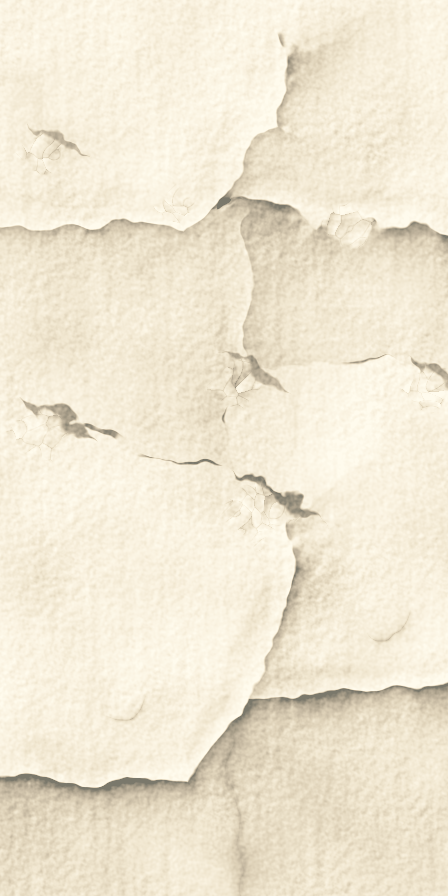
Reproduce this texture procedurally as a Shadertoy shader.

```glsl
// Overlapping slabs of cream plaster with torn rims, deep shadows and chips.
// Layers are clipped, noise-warped boxes that add to one darkness value;
// grain and mottling are added last, then a colour ramp tints the result.

const vec2 SHADOW_STEP = vec2(0.012, -0.016);
const vec3 NO_CUT = vec3(1.0, 0.0, 9.0);

vec2 hash2(vec2 p) {
    vec3 q = fract(p.xyx * vec3(0.1031, 0.1030, 0.0973));
    q += dot(q, q.yzx + 33.33);
    return fract((q.xx + q.yz) * q.zy) * 2.0 - 1.0;
}

float gradientNoise(vec2 p) {
    vec2 i = floor(p), f = fract(p);
    vec2 u = f * f * (3.0 - 2.0 * f), e = vec2(0.0, 1.0);
    float low = mix(dot(hash2(i), f), dot(hash2(i + e.yx), f - e.yx), u.x);
    float high = mix(dot(hash2(i + e), f - e), dot(hash2(i + 1.0), f - 1.0), u.x);
    return mix(low, high, u.y);
}

float fbm(vec2 p, int octaves) {
    float sum = 0.0, gain = 1.0;
    for (int i = 0; i < octaves; i++) {
        sum += gain * gradientNoise(p);
        p = mat2(1.6, 1.2, -1.2, 1.6) * p + 7.3;
        gain *= 0.5;
    }
    return sum;
}

// Light minus dark side of a noise surface lit from the upper left
float emboss(vec2 p) {
    return fbm(p, 3) - fbm(p + vec2(-0.25, 0.3), 3);
}

vec2 ragged(vec2 p) {
    return p + 0.055 * vec2(fbm(p * 5.5 + 3.0, 4), fbm(p * 5.5 + 41.0, 4));
}

// Rounded box clipped by two half planes, each given as normal and offset
float slabDistance(vec2 p, vec2 center, vec2 halfSize, vec3 cutA, vec3 cutB) {
    vec2 q = ragged(p) - center;
    vec2 b = abs(q) - halfSize + 0.03;
    float d = length(max(b, 0.0)) + min(max(b.x, b.y), 0.0) - 0.03;
    d = max(d, dot(q, cutA.xy) - cutA.z);
    return max(d, dot(q, cutB.xy) - cutB.z);
}

// Shadow below the rim, cracks along the top, then the slab itself
void laySlab(inout float dark, vec2 p, vec2 center, vec2 halfSize, vec3 cutA, vec3 cutB, float depth) {
    float d = slabDistance(p, center, halfSize, cutA, cutB);
    float shifted = slabDistance(p - SHADOW_STEP, center, halfSize, cutA, cutB);
    float facing = (d - shifted) / length(SHADOW_STEP);
    float outside = max(d, 0.0);
    float lee = smoothstep(-0.1, 0.6, facing) * (0.95 + 1.3 * gradientNoise(p * 5.0));
    dark += depth * lee * (2.4 * exp(-outside / 0.015) + 2.0 * exp(-outside / 0.085));

    float gap = 0.055 * gradientNoise(p * vec2(6.0, 3.0) + 5.0) + 0.004;
    float crack = smoothstep(gap, gap - 0.004, d) * smoothstep(0.0, 0.006, gap);
    dark += 4.0 * depth * crack * smoothstep(0.3, 0.7, -facing);

    float rim = exp(min(d, 0.0) / 0.02) * smoothstep(-0.1, 0.6, facing);
    float fold = exp(-pow((d + 0.055) / 0.025, 2.0)) * max(facing, 0.0);
    float top = mix(0.4, 0.0, smoothstep(0.3, 0.8, depth)) - 0.9 * rim + 0.7 * fold;
    float soft = max(0.003, 0.8 / iResolution.x);
    dark = mix(dark, top, smoothstep(soft, -soft, d));
}

// Random flat facets with thin creases between them
float crumple(vec2 p) {
    vec2 tilt = vec2(0.0), local = tilt;
    float nearest = 9.0, second = 9.0;
    for (int k = 0; k < 9; k++) {
        vec2 id = floor(p) + vec2(k % 3, k / 3) - 1.0;
        vec2 r = id + 0.5 + 0.45 * hash2(id) - p;
        float d = length(r);
        second = min(second, max(d, nearest));
        if (d < nearest) { nearest = d; tilt = hash2(id + 19.0); local = r; }
    }
    float crease = 1.0 - smoothstep(0.0, 0.16, second - nearest);
    return 0.7 * tilt.x + 2.2 * dot(tilt, local) + 1.1 * crease;
}

// Crumpled chips under tapered hollows: x, y, radius, depth of the hollow
void addChips(inout float dark, vec2 p) {
    vec4 chips[7] = vec4[7](
        vec4(0.58, 0.85, 0.10, 1.0), vec4(0.53, 1.14, 0.08, 0.6), vec4(0.09, 1.03, 0.085, 0.9),
        vec4(0.10, 1.66, 0.07, 0.6), vec4(0.78, 1.50, 0.07, 0.0), vec4(0.39, 1.54, 0.06, 0.0),
        vec4(0.95, 1.13, 0.07, 0.9));
    float facets = crumple(p * 32.0 + 2.5 * gradientNoise(p * 14.0));
    vec2 jag = vec2(fbm(p * 18.0, 3), fbm(p * 18.0 + 31.0, 3));
    for (int i = 0; i < 7; i++) {
        vec4 c = chips[i];
        vec2 q = (p - c.xy) / c.z + 0.42 * jag;
        vec2 h = mat2(0.87, 0.5, -0.5, 0.87) * (q - vec2(0.25, 0.5));
        float hollow = smoothstep(0.05, -0.05, abs(h.y) - 0.32 + 0.3 * abs(h.x - 0.2));
        dark = mix(dark, 4.3 + 1.5 * h.y, c.w * hollow);
        float chip = smoothstep(0.15, -0.1, abs(q.x) + 1.2 * abs(q.y) - 0.85);
        dark = mix(dark, 0.15 + facets, 0.8 * chip);
    }
}

// Short curved fold
float wrinkle(vec2 p, vec2 center, float radius) {
    vec2 q = p - center + 0.03 * fbm(p * 18.0, 2);
    float d = length(q) - radius;
    float arc = smoothstep(0.2, 0.9, dot(normalize(q), vec2(0.45, -0.89)));
    return arc * (1.8 * exp(-abs(d) / 0.004) + 0.7 * exp(-abs(d) / 0.02));
}

vec3 plasterColour(float dark) {
    vec3 tones[6] = vec3[6](vec3(0.98, 0.95, 0.88), vec3(0.94, 0.90, 0.81), vec3(0.87, 0.82, 0.72),
        vec3(0.77, 0.72, 0.63), vec3(0.65, 0.61, 0.53), vec3(0.48, 0.47, 0.42));
    vec3 colour = tones[0] + clamp(-dark, 0.0, 1.0) * vec3(0.02, 0.035, 0.05);
    for (int i = 0; i < 5; i++) colour = mix(colour, tones[i + 1], clamp(dark - float(i), 0.0, 1.0));
    return colour;
}

void mainImage(out vec4 fragColor, in vec2 fragCoord) {
    vec2 p = fragCoord / iResolution.x;
    // Bed with an upright fold near the bottom
    float fold = abs(ragged(p).x - 0.535);
    float dark = 0.8 + smoothstep(0.5, 0.3, p.y) * (exp(-fold / 0.008) + 0.8 * exp(-fold / 0.05));
    // Slabs from back to front
    laySlab(dark, p, vec2(0.22, 1.22), vec2(0.33, 0.34), NO_CUT, NO_CUT, 0.3);
    laySlab(dark, p, vec2(0.846, 1.812), vec2(0.335, 0.325), vec3(-0.39, -0.92, 0.35), NO_CUT, 0.9);
    laySlab(dark, p, vec2(0.86, 0.812), vec2(0.34, 0.375), vec3(0.16, -0.987, 0.36), vec3(0.41, 0.91, 0.354), 0.9);
    laySlab(dark, p, vec2(0.234, 1.818), vec2(0.39, 0.313), vec3(0.68, -0.74, 0.35), vec3(0.67, 0.74, 0.33), 0.9);
    laySlab(dark, p, vec2(0.307, 0.664), vec2(0.36, 0.40), vec3(0.888, -0.46, 0.315), vec3(0.32, 0.946, 0.323), 1.0);
    addChips(dark, p);
    dark += wrinkle(p, vec2(0.86, 0.63), 0.05) + wrinkle(p, vec2(0.27, 0.44), 0.05);
    // Mottling, dents, upright streaks and embossed grain
    dark += 1.5 * fbm(p * 3.0 + 11.0, 6) + 0.6 * gradientNoise(p * vec2(60.0, 6.0));
    dark += 0.4 * emboss(p * 11.0) * smoothstep(-0.2, 0.4, gradientNoise(p * 3.0));
    dark += emboss(p * 52.0) * (1.0 + 1.2 * gradientNoise(p * 5.0 + 23.0));
    dark += 0.9 * gradientNoise(p * 125.0);
    fragColor = vec4(plasterColour(dark), 1.0);
}
```
